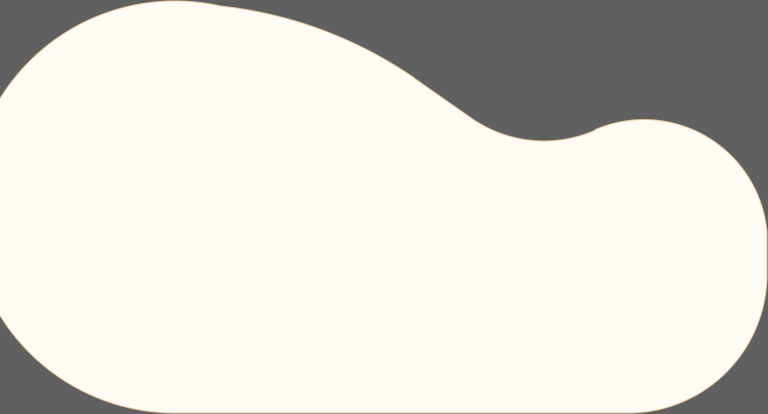
Give the GLSL for this background, as a Shadertoy shader.

```glsl
const vec3 SLATE = vec3(0.376);
const vec3 CREAM = vec3(1.0, 0.988, 0.965);
const vec3 TAN = vec3(0.90, 0.76, 0.58);
const float RIM_WIDTH = 0.0024;

float disk(vec2 p, vec2 center, float radius) {
    return length(p - center) - radius;
}

// Signed distance to the line a-b, positive on its left side
float halfPlane(vec2 p, vec2 a, vec2 b) {
    vec2 along = normalize(b - a);
    return dot(p - a, vec2(-along.y, along.x));
}

// Disk whose lower half is stretched straight down
float arch(vec2 p, vec2 center, float radius) {
    vec2 q = p - center;
    return length(vec2(q.x, max(q.y, 0.0))) - radius;
}

// Floor that curls up into a rounded corner on the right
float roundedFloor(vec2 p, vec2 center, float radius) {
    vec2 q = vec2(p.x - center.x, center.y - p.y);
    return length(max(q, 0.0)) - radius;
}

// Upper outline: broad arc, straight slope, hollow, right-hand arch
float ridge(vec2 p, vec2 slopeStart, vec2 slopeEnd, float hollowEnd) {
    if (p.x < slopeStart.x) return disk(p, vec2(0.425, -0.022), 1.0145);
    if (p.x < slopeEnd.x) return halfPlane(p, slopeStart, slopeEnd);
    if (p.x < hollowEnd) return -disk(p, vec2(1.314, 0.965), 0.3043);
    return arch(p, vec2(1.5556, 0.413), 0.2995);
}

float blob(vec2 p) {
    vec2 leftCenter = vec2(0.423, 0.5);
    float top = ridge(p, vec2(1.0024, 0.8116), vec2(1.1473, 0.7101), 1.438);
    float base = roundedFloor(p, vec2(1.517, 0.338), 0.337);
    float body = max(max(top, base), leftCenter.x - p.x);
    return min(disk(p, leftCenter, 0.499), body);
}

// Antialiased coverage of the region where the distance is negative
float coverage(float dist, float pixel) {
    return clamp(0.5 - dist / pixel, 0.0, 1.0);
}

void mainImage(out vec4 fragColor, in vec2 fragCoord) {
    float pixel = 1.0 / iResolution.y;
    float dist = blob(fragCoord * pixel);

    // Rim first, then the fill inset within it
    vec3 color = mix(SLATE, TAN, coverage(dist, pixel));
    color = mix(color, CREAM, coverage(dist + RIM_WIDTH, pixel));
    fragColor = vec4(color, 1.0);
}
```
